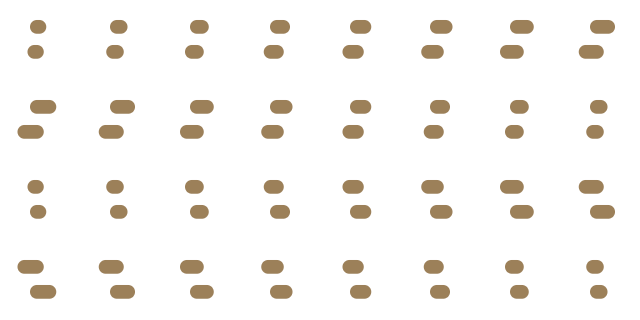
A Shadertoy shader for this pattern:

```glsl
// Pairs of brown pills on white, in a grid of 8 by 4 cells.
// Each pair grows apart from a shared pivot line; the reach follows a triangle
// wave along the reading order, and the pair is mirrored in the second half.

const vec2  GRID        = vec2(8.0, 4.0);
const vec3  PAPER       = vec3(1.0);
const vec3  BROWN       = vec3(0.61, 0.50, 0.35);
// Lengths below are in cell heights, measured from the top left of a cell.
const vec2  PIVOT       = vec2(0.461, 0.492);
const float HALF_GAP    = 0.15625;
const float PILL_RADIUS = 0.086;
const float REACH_MIN   = 0.03125;
const float REACH_MAX   = 0.15625;
const float WAVE_PERIOD = 16.0;

// Signed distance to a horizontal pill running from the origin to x = reach.
float pillDistance(vec2 p, float reach) {
    p.x -= clamp(p.x, min(reach, 0.0), max(reach, 0.0));
    return length(p) - PILL_RADIUS;
}

// Rises from 0 to 1 and falls back to 0 over one period.
float triangleWave(float t) {
    return 1.0 - abs(2.0 * fract(t) - 1.0);
}

void mainImage(out vec4 fragColor, in vec2 fragCoord) {
    // Grid space, with rows counted from the top
    vec2 uv = fragCoord / iResolution.xy;
    vec2 grid = vec2(uv.x, 1.0 - uv.y) * GRID;
    vec2 cell = floor(grid);
    vec2 p = grid - cell - PIVOT;
    p.x *= iResolution.x * GRID.y / (iResolution.y * GRID.x);

    // Reach and direction from the reading order
    float index = cell.x + cell.y * GRID.x;
    float reach = mix(REACH_MIN, REACH_MAX, triangleWave(index / WAVE_PERIOD));
    float side = mod(index, 2.0 * WAVE_PERIOD) < WAVE_PERIOD ? 1.0 : -1.0;

    // Upper and lower pills point in opposite directions
    float upper = pillDistance(p + vec2(0.0, HALF_GAP), side * reach);
    float lower = pillDistance(p - vec2(0.0, HALF_GAP), -side * reach);
    float d = min(upper, lower);

    // One-pixel soft edge
    float pixel = GRID.y / iResolution.y;
    float ink = clamp(0.5 - d / pixel, 0.0, 1.0);
    fragColor = vec4(mix(PAPER, BROWN, ink), 1.0);
}
```
